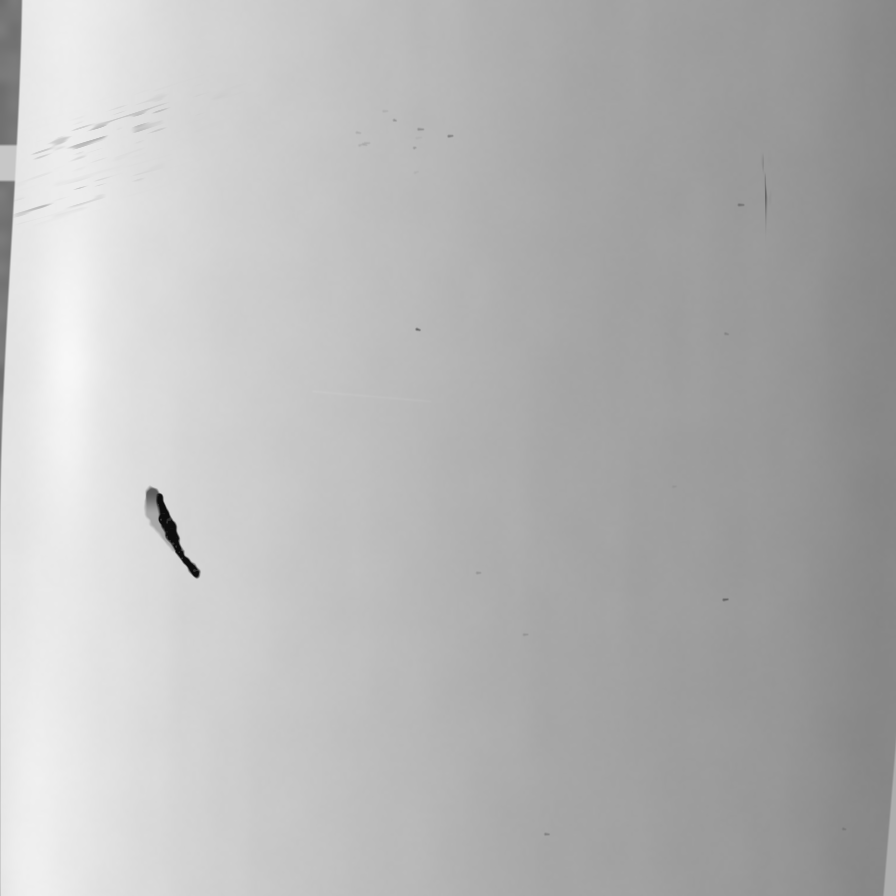
Give the GLSL for this texture, as a three.js fragment shader.

```glsl
// A smooth, pale curved metal panel lit from the left, with one dark gouge.
// A piecewise tone ramp shades the curve; noise, dashes and tapered capsules
// add the faint scuffs, scattered specks and the gouge.
varying vec2 vUv;

const float SOFT = 0.0016;

float hash(vec2 p) {
  vec3 q = fract(vec3(p.xyx) * 0.1031);
  q += dot(q, q.yzx + 33.33);
  return fract((q.x + q.y) * q.z);
}

float noise(vec2 p) {
  vec2 cell = floor(p);
  vec2 f = fract(p);
  f = f * f * (3.0 - 2.0 * f);
  float low = mix(hash(cell), hash(cell + vec2(1.0, 0.0)), f.x);
  float high = mix(hash(cell + vec2(0.0, 1.0)), hash(cell + 1.0), f.x);
  return mix(low, high, f.y);
}

float glow(vec2 p, vec2 center, vec2 size) {
  vec2 d = (p - center) / size;
  return exp(-dot(d, d));
}

// Coverage of a capsule whose radius runs from ra at a to rb at b.
float taper(vec2 p, vec2 a, vec2 b, float ra, float rb, float soft) {
  vec2 ab = b - a;
  float t = clamp(dot(p - a, ab) / dot(ab, ab), 0.0, 1.0);
  float d = length(p - a - ab * t) - mix(ra, rb, t);
  return 1.0 - smoothstep(-soft, soft, d);
}

// Tone across the curve, from the lit side to the shaded side.
float panelTone(float x) {
  float tone = mix(0.885, 0.905, smoothstep(0.0, 0.07, x));
  tone -= 0.065 * smoothstep(0.07, 0.22, x);
  tone -= 0.185 * clamp((x - 0.19) / 0.43, 0.0, 1.0);
  tone -= 0.060 * clamp((x - 0.61) / 0.26, 0.0, 1.0);
  tone -= 0.065 * smoothstep(0.86, 1.0, x);
  return tone;
}

// Ten small dashes scattered around a center, each of random strength.
float specks(vec2 p, vec2 center, vec2 spread, float seed) {
  float cover = 0.0;
  for (int i = 0; i < 10; i++) {
    vec2 id = vec2(float(i) * 7.0 + 1.0, seed);
    vec2 jitter = vec2(hash(id), hash(id + 19.7)) * 2.0 - 1.0;
    vec2 at = center + spread * jitter;
    float size = hash(id + 41.3);
    vec2 reach = vec2(0.001 + 0.004 * size, 0.002 * (hash(id + 5.1) - 0.5));
    float strength = mix(0.08, 0.75, pow(hash(id + 63.9), 2.0));
    float dash = taper(p, at - 0.5 * reach, at + 0.5 * reach, 0.0013, 0.0008, SOFT);
    cover = max(cover, dash * strength);
  }
  return cover;
}

// Broken hairlines along x, after turning p by the slope.
float scuff(vec2 p, vec2 center, vec2 size, float slope) {
  vec2 q = vec2(p.x, p.y - slope * (p.x - center.x));
  float lines = noise(q * vec2(45.0, 330.0));
  return smoothstep(0.6, 0.95, lines) * glow(q, center, size);
}

// Dark gouge with a grey rim on its left and a thin tail.
float gouge(float tone, vec2 p) {
  vec2 top = vec2(0.170, 0.449);
  vec2 bend = vec2(0.194, 0.390);
  vec2 tip = vec2(0.219, 0.361);
  vec2 wobble = 0.004 * (vec2(noise(p * 150.0), noise(p * 150.0 + 31.0)) - 0.5);
  vec2 q = p + wobble;
  float rim = taper(q, top, vec2(0.171, 0.425), 0.007, 0.008, 0.002);
  rim = max(rim, taper(q, vec2(0.171, 0.425), bend, 0.008, 0.004, 0.002));
  float rimTone = mix(0.36, 0.66, smoothstep(0.452, 0.425, p.y));
  tone = mix(tone, rimTone, rim);
  float pit = taper(q, vec2(0.177, 0.445), vec2(0.187, 0.415), 0.003, 0.008, SOFT);
  pit = max(pit, taper(q, vec2(0.187, 0.415), vec2(0.200, 0.386), 0.008, 0.004, SOFT));
  pit = max(pit, taper(q, vec2(0.199, 0.386), tip, 0.004, 0.0045, SOFT));
  float pitTone = 0.05 + 0.14 * smoothstep(0.65, 0.9, noise(p * 300.0));
  return mix(tone, pitTone, pit);
}

void main() {
  vec2 p = vUv;

  // Curved panel shading and its highlights.
  float tone = panelTone(p.x - 0.03 * (p.y - 0.5));
  tone += 0.055 * glow(p, vec2(0.075, 0.59), vec2(0.030, 0.14));
  tone += 0.025 * glow(p, vec2(0.050, 0.95), vec2(0.060, 0.25));
  tone += 0.035 * glow(p, vec2(0.030, 0.08), vec2(0.040, 0.22));

  // Faint vertical banding and mottling.
  tone += 0.008 * (noise(p * vec2(45.0, 3.0)) - 0.5);
  tone += 0.010 * (noise(p * vec2(28.0, 22.0) + 9.0) - 0.5);
  tone += 0.006 * (noise(p * 190.0) - 0.5);

  // Scuffs, a pale hairline and scattered specks.
  tone -= 0.20 * scuff(p, vec2(0.11, 0.848), vec2(0.09, 0.020), 0.32);
  tone -= 0.22 * scuff(p, vec2(0.07, 0.778), vec2(0.07, 0.012), 0.28);
  tone -= 0.25 * scuff(p.yx, vec2(0.79, 0.854), vec2(0.03, 0.004), 0.0);
  tone += 0.02 * taper(p, vec2(0.35, 0.563), vec2(0.48, 0.552), 0.0008, 0.0008, 0.002);
  tone = mix(tone, 0.20, specks(p, vec2(0.67, 0.50), vec2(0.28, 0.45), 3.0));
  tone = mix(tone, 0.35, specks(p, vec2(0.435, 0.845), vec2(0.035, 0.045), 11.0));
  tone = gouge(tone, p);

  // Background slivers past the left and lower right edges.
  float leftEdge = 0.025 * smoothstep(0.40, 1.05, p.y);
  float patchLight = 1.0 - smoothstep(0.018, 0.022, abs(p.y - 0.818));
  float leftTone = mix(0.43 + 0.06 * noise(p * 60.0), 0.78, patchLight);
  tone = mix(leftTone, tone, smoothstep(-SOFT, SOFT, p.x - leftEdge));
  float rightEdge = 1.004 - 0.018 * (1.0 - p.y / 0.22);
  tone = mix(tone, 0.68, smoothstep(-SOFT, SOFT, p.x - rightEdge));

  gl_FragColor = vec4(vec3(tone), 1.0);
}
```
